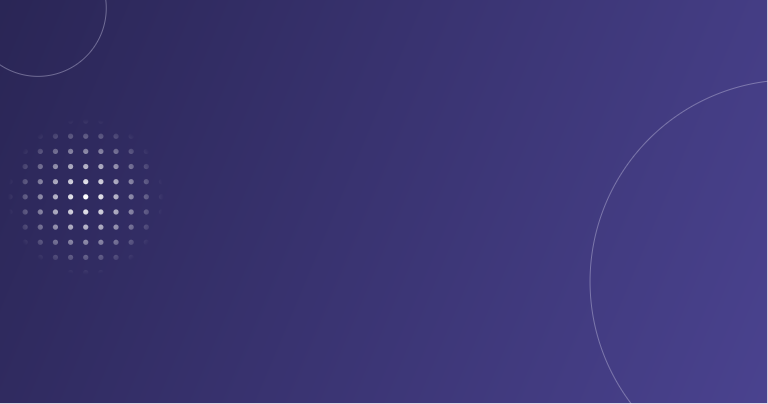
Write a Shadertoy shader that draws this background.

```glsl
// Indigo slanted gradient with two thin rings, a fading disc of dots and a pale hairline edge.

const vec3 DEEP_INDIGO = vec3(0.165, 0.147, 0.335);
const vec3 SOFT_VIOLET = vec3(0.290, 0.260, 0.560);
const vec3 RING_COLOR  = vec3(0.78, 0.77, 0.88);
const vec3 WHITE       = vec3(1.0);

// Smooth coverage of the region where the signed distance is negative.
float coverage(float dist, float pixel) {
    return clamp(0.5 - dist / pixel, 0.0, 1.0);
}

// Exact coverage of a strip that starts at a canvas border.
float borderStrip(float fromBorder, float width, float pixel) {
    return coverage(fromBorder - width, pixel) - coverage(fromBorder, pixel);
}

// Circle outline; the difference of two discs keeps hairlines faithful.
float ring(vec2 p, vec2 center, float radius, float width, float pixel) {
    float d = length(p - center) - radius;
    return coverage(d - 0.5 * width, pixel) - coverage(d + 0.5 * width, pixel);
}

// Square lattice of dots whose opacity falls off from the center.
float dotDisc(vec2 p, vec2 center, float spacing, float dotRadius, float reach, float pixel) {
    vec2 q = p - center;
    vec2 cell = q - spacing * floor(q / spacing + 0.5);
    float fade = clamp(1.04 * (1.0 - length(q) / reach), 0.0, 1.0);
    return coverage(length(cell) - dotRadius, pixel) * fade;
}

// Slanted ramp from the upper left (0) to the lower right (1).
float slantedRamp(vec2 p, float aspect, float slant) {
    return (p.x + slant * (1.0 - p.y)) / (aspect + slant);
}

void mainImage(out vec4 fragColor, in vec2 fragCoord) {
    // One unit is the canvas height.
    vec2 p = fragCoord / iResolution.y;
    float aspect = iResolution.x / iResolution.y;
    float pixel = 1.0 / iResolution.y;

    // Background.
    vec3 color = mix(DEEP_INDIGO, SOFT_VIOLET, slantedRamp(p, aspect, 0.42));

    // Corner ring and the large ring leaving the right side.
    float rings = ring(p, vec2(0.094, 0.980), 0.169, 0.0024, pixel)
                + ring(p, vec2(1.960, 0.303), 0.4995, 0.0024, pixel);
    color = mix(color, RING_COLOR, 0.44 * rings);

    // Dotted disc on the left.
    float dots = dotDisc(p, vec2(0.2122, 0.5128), 0.0375, 0.0064, 0.193, pixel);
    color = mix(color, WHITE, dots);

    // Pale hairlines along the bottom and right borders.
    float bottomEdge = borderStrip(p.y, 0.0020, pixel);
    float rightEdge = borderStrip(aspect - p.x, 0.0018, pixel);
    color = mix(color, WHITE, max(bottomEdge, rightEdge));

    fragColor = vec4(color, 1.0);
}
```
